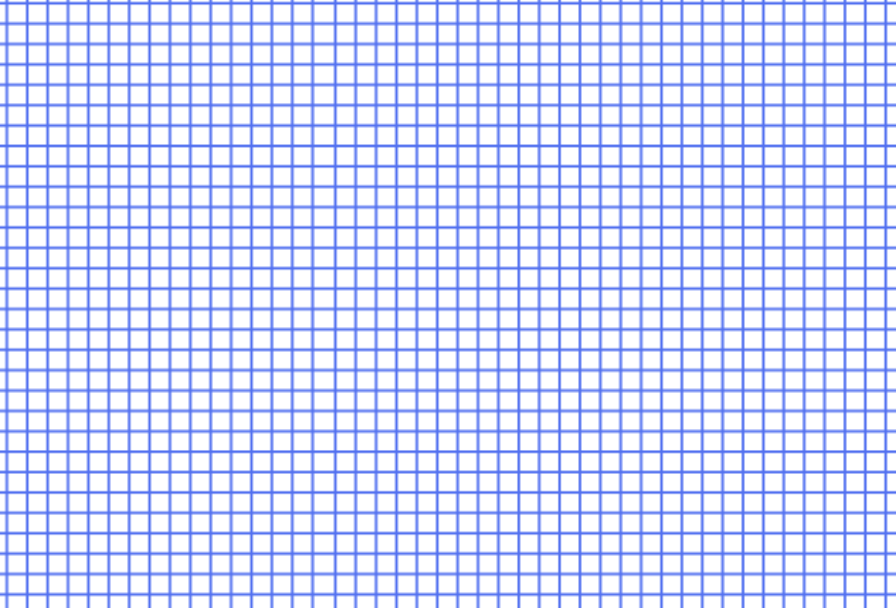
This pattern is drawn by a Shadertoy shader. Its source:

```glsl
// Graph paper: a fine square grid of soft blue ruled lines on white.
// Each axis is folded to its nearest line and box-filtered; a hash varies the
// crispness from line to line, and one column is slightly wider than the rest.

// Lengths are fractions of the canvas width.
const float PITCH = 0.02275;                    // about 44 columns, 30 rows
const vec2  FIRST_LINE = vec2(0.00768, 0.00365); // from the upper left corner
const float LINE_WIDTH = 0.00293;
const float SOFT_MIN = 0.0020;
const float SOFT_MAX = 0.0035;
const float SEAM_X = 0.362;                     // where the wide column lies
const float SEAM_EXTRA = 0.0026;                // its additional width
const vec3  PAPER = vec3(1.0);
const vec3  INK = vec3(0.32, 0.44, 0.94);

float hash(float n) {
    return fract(sin(n * 12.99 + 4.1) * 437.58);
}

// Ink coverage of the ruled line nearest to a position along one axis.
float ruledLine(float position, float seed) {
    float index = round(position / PITCH);
    float offset = position - index * PITCH;
    float softness = mix(SOFT_MIN, SOFT_MAX, hash(index + seed));
    softness = max(softness, 1.0 / iResolution.x);

    // Overlap of the line with a filter window as wide as the softness
    float halfLine = 0.5 * LINE_WIDTH;
    float halfWindow = 0.5 * softness;
    float overlap = min(offset + halfWindow, halfLine)
                  - max(offset - halfWindow, -halfLine);
    return max(overlap, 0.0) / softness;
}

void mainImage(out vec4 fragColor, in vec2 fragCoord) {
    // Measure down from the top edge
    vec2 p = vec2(fragCoord.x, iResolution.y - fragCoord.y) / iResolution.x;

    // Close up the wide column so that the lines are evenly spaced
    p.x -= SEAM_EXTRA * step(SEAM_X, p.x);
    p -= FIRST_LINE;

    // Overlay both sets of lines
    float columns = ruledLine(p.x, 0.0);
    float rows = ruledLine(p.y, 71.0);
    float ink = 1.0 - (1.0 - columns) * (1.0 - rows);

    fragColor = vec4(mix(PAPER, INK, ink), 1.0);
}
```
